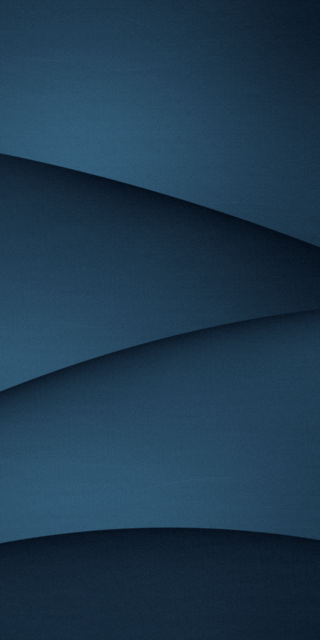
A WebGL 2 fragment shader for this background:

```glsl
#version 300 es
precision highp float;

// Four overlapping steel-blue sheets with curved lower edges.
// Each sheet is a tone field of soft glows, shaded by the sheet above it;
// a linear colour ramp, fine grain and faint scratches finish the surface.

uniform vec2 u_resolution;
out vec4 fragColor;

const vec3 SHADE_BLUE = vec3(0.05, 0.11, 0.17);
const vec3 LIGHT_BLUE = vec3(0.19, 0.35, 0.46);
const float SHADOW_TONE = -0.24;
const int SCRATCH_COUNT = 36;

float hash(vec2 p) {
    return fract(sin(dot(p, vec2(127.1, 311.7))) * 43758.5453);
}

float valueNoise(vec2 p) {
    vec2 cell = floor(p);
    vec2 f = fract(p);
    f = f * f * (3.0 - 2.0 * f);
    float low = mix(hash(cell), hash(cell + vec2(1.0, 0.0)), f.x);
    float high = mix(hash(cell + vec2(0.0, 1.0)), hash(cell + 1.0), f.x);
    return mix(low, high, f.y);
}

// Elliptical Gaussian falloff
float glow(vec2 p, vec2 center, vec2 radius) {
    vec2 d = (p - center) / radius;
    return exp(-dot(d, d));
}

// Height of a parabolic sheet edge at x
float edgeHeight(float x, vec3 curve) {
    return curve.x + x * (curve.y + x * curve.z);
}

// Darken a tone at the given depth below an edge
float castShadow(float tone, float depth, float reach, float strength) {
    return mix(tone, SHADOW_TONE, strength * exp(-max(depth, 0.0) / reach));
}

// Lay a sheet tone below an edge; depth grows downwards
float layBelow(float above, float below, float depth, float blur) {
    return mix(above, below, smoothstep(-blur, blur, depth));
}

// One thin, slightly bowed scratch with tapered ends
float scratch(vec2 p, vec2 center, float angle, float halfLength, float bend, float width) {
    vec2 d = p - center;
    float c = cos(angle);
    float s = sin(angle);
    vec2 q = vec2(c * d.x + s * d.y, c * d.y - s * d.x);
    float line = 1.0 - smoothstep(0.0, width, abs(q.y - bend * q.x * q.x));
    return line * (1.0 - smoothstep(0.3, 1.0, abs(q.x) / halfLength));
}

float scratches(vec2 p, float width) {
    float sum = 0.0;
    for (int i = 0; i < SCRATCH_COUNT; i++) {
        float id = float(i);
        vec2 center = vec2(hash(vec2(id, 1.0)), 2.0 * hash(vec2(id, 2.0)));
        float angle = 0.7 * (hash(vec2(id, 3.0)) - 0.6);
        float halfLength = mix(0.06, 0.28, hash(vec2(id, 4.0)));
        float bend = 1.6 * (hash(vec2(id, 5.0)) - 0.5);
        sum += scratch(p, center, angle, halfLength, bend, width) * hash(vec2(id, 6.0));
    }
    return sum;
}

void main() {
    // Canvas spans 1 by 2 units
    vec2 p = gl_FragCoord.xy / u_resolution * vec2(1.0, 2.0);
    float pixel = 1.0 / u_resolution.x;

    // Depth below each curved edge
    float depthA = edgeHeight(p.x, vec3(1.521, -0.202, -0.092)) - p.y;
    float depthB = edgeHeight(p.x, vec3(0.776, 0.398, -0.140)) - p.y;
    float depthC = edgeHeight(p.x, vec3(0.302, 0.187, -0.177)) - p.y;

    // Top sheet: glow at lower left, dark far corner
    float tone = 0.30 + 0.74 * glow(p, vec2(0.22, 1.50), vec2(0.58, 0.40))
        - 0.36 * glow(p, vec2(1.05, 2.0), vec2(0.38, 0.38));

    // Second sheet: light from the left, dark right side
    float second = 0.46 + 0.50 * glow(p, vec2(0.0, 0.82), vec2(0.55, 0.32))
        - 0.40 * glow(p, vec2(1.08, 1.16), vec2(0.36, 0.30));
    second = castShadow(second, depthA, 0.105, mix(0.72, 0.96, smoothstep(0.0, 0.4, p.x)));
    tone = layBelow(tone, second, depthA, pixel);

    // Third sheet: broad glow near its base
    float third = 0.60 + 0.38 * glow(p, vec2(0.25, 0.42), vec2(0.60, 0.28))
        - 0.18 * glow(p, vec2(1.1, 0.40), vec2(0.30, 0.40));
    third = castShadow(third, depthB, 0.065, 0.82);
    tone = layBelow(tone, third, depthB, pixel);

    // Bottom sheet: deep and nearly flat
    float bottom = 0.24 - 0.20 * glow(p, vec2(1.05, 0.0), vec2(0.35, 0.30));
    bottom = castShadow(bottom, depthC, 0.075, 0.85);
    tone = layBelow(tone, bottom, depthC, pixel);

    // Brushed streaks, scratches and grain
    float lit = smoothstep(-0.2, 0.8, tone);
    tone += 0.04 * (valueNoise(p * vec2(9.0, 70.0)) - 0.5);
    tone += 0.09 * lit * scratches(p, max(0.003, pixel));
    tone += 0.10 * (hash(floor(p * 256.0)) - 0.5);

    fragColor = vec4(mix(SHADE_BLUE, LIGHT_BLUE, tone), 1.0);
}
```
